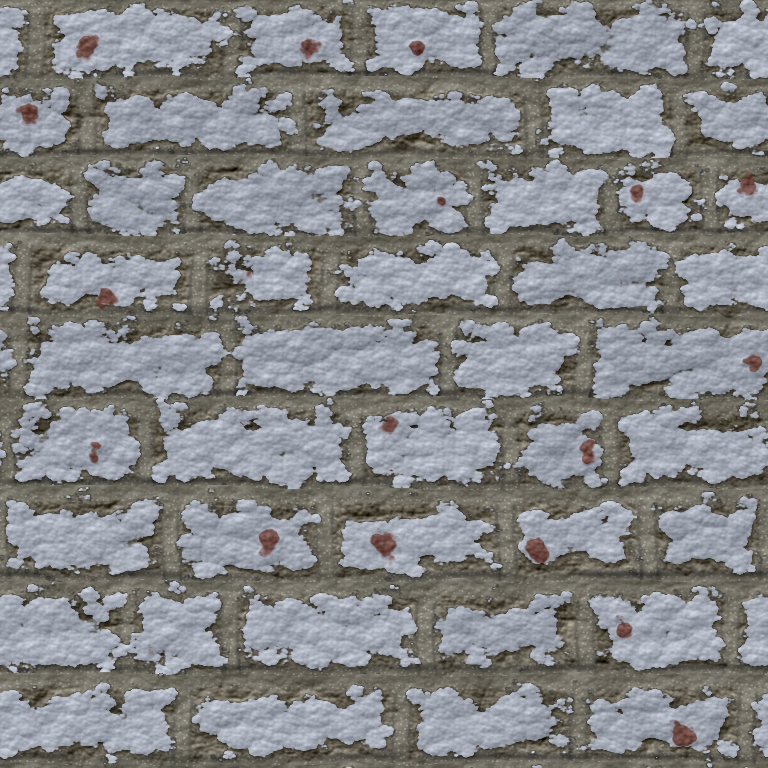
A Shadertoy shader for this texture:

```glsl
const float PI = 3.14159265;

vec2 hash2(vec2 p) {
    return fract(sin(vec2(dot(p, vec2(127.1, 311.7)), dot(p, vec2(269.5, 183.3)))) * 4375.85);
}

// Distance to the nearest scattered point, tiling after n cells
float cellular(vec2 p, vec2 n) {
    p *= n;
    vec2 base = floor(p);
    float nearest = 2.0;
    for (int y = -1; y <= 1; y++)
    for (int x = -1; x <= 1; x++) {
        vec2 cell = base + vec2(x, y);
        vec2 toPoint = cell + hash2(mod(cell, n) + n.x) - p;
        nearest = min(nearest, dot(toPoint, toPoint));
    }
    return sqrt(nearest);
}

// Layered cellular bumps, roughly centred on zero
float roughness(vec2 p) {
    float sum = 0.0, amp = 0.5;
    vec2 n = vec2(19.0, 27.0);
    for (int i = 0; i < 4; i++) {
        sum += amp * (0.48 - cellular(p, n));
        n *= 2.0;
        amp *= 0.53;
    }
    return sum;
}

// Joint position in brick units, shifted irregularly along the row
float joint(float i, float count, float row) {
    return i + 0.42 * hash2(vec2(mod(i, count) + 3.0, row * 7.0 + 1.0)).x - 0.21;
}

void mainImage(out vec4 fragColor, in vec2 fragCoord) {
    const float counts[9] = float[9](5., 4., 6., 5., 4., 5., 5., 5., 4.);
    const float starts[9] = float[9](.07, .156, .113, .04, .04, .03, .03, .14, .013);
    vec2 p = fragCoord / iResolution.xy;
    float grit = roughness(p);
    float relief = grit - roughness(p + vec2(-0.0015, 0.003));
    float fine = 0.5 - cellular(p, vec2(130.0, 150.0));
    float waves = sin(2.0 * PI * (3.0 * p.x + 2.0 * p.y) + 2.0 * sin(2.0 * PI * (2.0 * p.x - 5.0 * p.y)));

    // Uneven courses, counted from the top
    float top = 1.0 - p.y;
    float bend = sin(PI * top);
    float course = 9.0 * (top + 0.006 + 0.03 * bend * bend + 0.0022 * waves + 0.008 * grit);
    float row = mod(floor(course), 9.0);
    float v = fract(course);

    // Brick between two irregular joints
    float count = counts[int(row)];
    float u = (p.x - starts[int(row)] + 0.002 * sin(14.0 * PI * p.y)) * count;
    float i = floor(u + 0.21);
    if (u < joint(i, count, row)) i -= 1.0;
    float left = joint(i, count, row), right = joint(i + 1.0, count, row);
    vec2 id = vec2(mod(i, count), row);
    vec2 rnd = hash2(id + 21.0), rnd2 = hash2(id + 57.0);
    vec2 local = vec2((u - 0.5 * (left + right)) / count, (0.54 - v) / 9.0);
    vec2 halfSize = vec2(0.5 * (right - left) / count - 0.018, 0.037);
    vec2 q = abs(local) - halfSize + 0.006;
    float box = length(max(q, 0.0)) + min(max(q.x, q.y), 0.0) - 0.006;
    float jointDist = min(u - left, right - u) / count;

    // Smooth mortar with pale grains
    vec3 col = vec3(0.465, 0.452, 0.408) + 0.018 * waves + 0.12 * grit + 0.7 * relief;
    col += 0.13 * smoothstep(0.22, 0.42, fine) * smoothstep(0.0, 0.15, v);
    col -= 0.05 * smoothstep(0.13, 0.03, v);

    // Crumbling brick edge
    float face = smoothstep(0.008, -0.001, box + 0.03 * grit);
    vec3 crumb = vec3(0.435, 0.412, 0.36) + 0.35 * grit + 1.7 * relief + 0.14 * fine;
    col = mix(col, crumb, face);

    // Grooves beside the upright joints and the shadow below each course
    float groove = exp(-pow((jointDist - 0.011) / 0.003, 2.0)) * smoothstep(0.12, 0.25, v);
    col *= 1.0 - groove * clamp(0.18 + 0.5 * grit, 0.0, 0.4);
    float ledge = exp(-pow((v - 0.93 - 0.12 * grit) / 0.045, 2.0));
    col *= 1.0 - ledge * clamp(0.3 + 0.12 * waves + 0.5 * grit, 0.05, 0.5);

    // Flaking paint, worn by a different amount on every brick
    float wear = 0.001 + 0.011 * rnd.x * rnd.x + 0.003 * waves;
    float edge = box + wear - 0.075 * grit;
    float rim = exp(-pow((edge - 0.002) / 0.0035, 2.0));
    col *= 1.0 - rim * clamp(0.25 + 1.2 * fine, 0.0, 0.42);
    vec3 paint = vec3(0.625, 0.645, 0.695) - 0.05 * rnd2.x * rnd2.x;
    paint += 0.14 * grit + 0.95 * relief + 0.06 * fine;
    float pits = smoothstep(-0.17, -0.25, grit + 0.1 * fine);
    float painted = smoothstep(0.0015, -0.0015, edge);
    col = mix(col, paint, painted * (1.0 - 0.6 * pits));

    // Bare red clay on some bricks
    vec2 spot = local - (rnd2 - 0.5) * 1.7 * halfSize;
    float clay = length(spot * vec2(1.0, 0.8)) - 0.004 - 0.007 * rnd.x - 0.035 * grit;
    float bare = smoothstep(0.002, -0.002, clay) * step(0.55, rnd.y) * face;
    col = mix(col, vec3(0.37, 0.20, 0.165) + 0.8 * relief + 0.15 * fine, 0.85 * bare);

    fragColor = vec4(clamp(col, 0.0, 1.0), 1.0);
}
```
